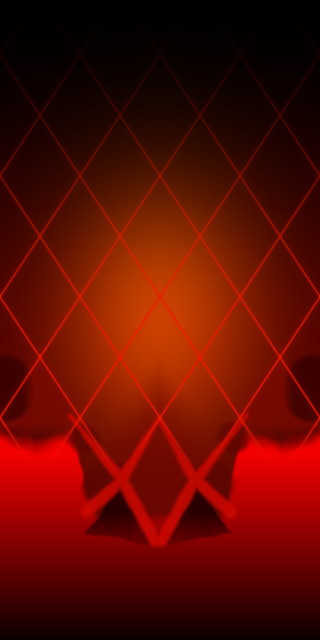
Give the GLSL for this background, as a Shadertoy shader.

```glsl
// A dark red backdrop with an orange glow behind a lattice of thin diamonds.
// Below, a bright red pool surrounds a pocket of crossing bands and dark fans,
// built from mirrored distance functions and slightly roughened by gradient noise.

const vec2 CELL = vec2(0.25, 0.378);
const vec2 LATTICE_ORIGIN = vec2(0.5, 1.4505);
const vec3 ORANGE = vec3(0.50, 0.255, 0.0);
const vec3 LINE_RED = vec3(0.95, 0.09, 0.0);
const vec3 PATCH_RED = vec3(0.47, 0.035, 0.0);
const vec3 DARK_RED = vec3(0.20, 0.0, 0.0);

vec2 hashGradient(vec2 cell) {
    float h = fract(sin(dot(cell, vec2(127.1, 311.7))) * 4375.85);
    return vec2(cos(6.2832 * h), sin(6.2832 * h));
}

float gradientNoise(vec2 p) {
    vec2 i = floor(p), f = fract(p);
    vec2 w = f * f * f * (f * (f * 6.0 - 15.0) + 10.0);
    vec2 e = vec2(1.0, 0.0);
    float low = mix(dot(hashGradient(i), f), dot(hashGradient(i + e), f - e), w.x);
    float high = mix(dot(hashGradient(i + e.yx), f - e.yx),
                     dot(hashGradient(i + e.xx), f - e.xx), w.x);
    return mix(low, high, w.y);
}

float segment(vec2 p, vec2 a, vec2 b) {
    vec2 pa = p - a, ba = b - a;
    return length(pa - ba * clamp(dot(pa, ba) / dot(ba, ba), 0.0, 1.0));
}

float edgeSide(vec2 p, vec2 a, vec2 b) {
    vec2 d = b - a;
    return dot(p - a, normalize(vec2(d.y, -d.x)));
}

// Negative inside; corners run counterclockwise
float triangle(vec2 p, vec2 a, vec2 b, vec2 c) {
    return max(edgeSide(p, a, b), max(edgeSide(p, b, c), edgeSide(p, c, a)));
}

float fill(float d, float softness) {
    return 1.0 - smoothstep(-softness, softness, d);
}

// Distances to the two families of diagonal lines
vec2 latticeDistance(vec2 p) {
    vec2 q = (p - LATTICE_ORIGIN) / CELL;
    vec2 s = vec2(q.x + q.y, q.x - q.y);
    return abs(fract(s + 0.5) - 0.5) / length(1.0 / CELL);
}

vec3 backdrop(vec2 p) {
    vec2 r = (p - vec2(0.5, 1.03)) / vec2(0.215, 0.285);
    float red = 0.32 * smoothstep(2.0, 0.8, p.y);
    return vec3(red, 0.0, 0.0) + ORANGE * exp(-0.5 * dot(r, r));
}

vec3 poolColor(float y) {
    return vec3(0.04 + 0.91 * clamp(y / 0.58, 0.0, 1.0), 0.0, 0.0);
}

void mainImage(out vec4 fragColor, in vec2 fragCoord) {
    vec2 p = fragCoord / iResolution.xy * vec2(1.0, 2.0);
    float pixel = 1.0 / iResolution.x;
    vec2 m = vec2(abs(p.x - 0.495), p.y);
    float rough = gradientNoise(p * 17.0) * 0.018;
    vec3 color = backdrop(p);

    // Red side panels with shaded lobes at the borders
    float panel = triangle(m, vec2(0.375, 0.88), vec2(0.23, 0.66), vec2(0.52, 0.66));
    color = mix(color, PATCH_RED, 0.85 * fill(panel + rough, 0.025));
    float lobe = length(m - vec2(0.49, 0.785)) - 0.105;
    color = mix(color, DARK_RED, 0.75 * fill(lobe, 0.012) * smoothstep(0.38, 0.43, m.x));

    // Dim interior of the central pocket
    float pocket = triangle(m, vec2(0.0, 0.78), vec2(-0.3, 0.36), vec2(0.3, 0.36));
    color = mix(color, vec3(0.43, 0.025, 0.0), 0.7 * fill(pocket, 0.08));

    // Pool surface, high at the sides and low in the pocket
    float surface = mix(0.38, 0.60, smoothstep(0.19, 0.27, m.x + rough));
    surface += 0.35 * abs(m.x - 0.385) * smoothstep(0.22, 0.28, m.x);
    float pool = fill(m.y - surface + rough, 0.032);
    color = mix(color, poolColor(p.y), pool);

    // Shadowed lobes beside the bands
    float sideLobe = length(m - vec2(0.17, 0.49)) - 0.066;
    float upperLobe = length(m - vec2(0.235, 0.63)) - 0.045;
    float lobes = fill(min(sideLobe, upperLobe) + rough, 0.014);
    color = mix(color, vec3(0.36, 0.02, 0.0), 0.8 * lobes);

    // Dark fans opening downward
    float fan = triangle(m, vec2(0.115, 0.49), vec2(0.02, 0.295), vec2(0.225, 0.335));
    float fanRed = mix(0.40, 0.17, smoothstep(0.29, 0.41, m.y));
    float streak = gradientNoise(vec2(m.x * 24.0, m.y * 9.0)) * 0.06;
    color = mix(color, vec3(fanRed + streak, 0.0, 0.0), fill(fan + rough * 0.5, 0.006));

    // Crossing bands that widen toward the pool
    float falling = min(segment(m, vec2(0.275, 0.70), vec2(0.115, 0.50)),
                        segment(m, vec2(0.115, 0.50), vec2(0.01, 0.31)));
    float rising = min(segment(m, vec2(0.0, 0.69), vec2(0.115, 0.50)),
                       segment(m, vec2(0.115, 0.50), vec2(0.225, 0.40)));
    float bandWidth = mix(0.019, 0.007, smoothstep(0.45, 0.69, p.y));
    float band = fill(min(falling, rising) - bandWidth + rough * 0.3, 0.009);
    color = mix(color, vec3(0.80, 0.03, 0.0), 0.85 * band);

    // Fine lattice, brighter toward the pool
    vec2 d = latticeDistance(p);
    float strength = mix(0.06, 0.85, smoothstep(1.95, 0.78, p.y));
    strength *= smoothstep(0.50, 0.70, p.y) * smoothstep(2.0, 1.75, p.y);
    vec2 core = 1.0 - smoothstep(vec2(0.0), vec2(0.0025 + pixel), d);
    vec2 halo = exp(-d / 0.007);
    float lines = max(core.x, core.y) * 0.75 + 0.22 * (halo.x + halo.y);
    color = mix(color, LINE_RED, clamp(lines * strength, 0.0, 1.0));

    fragColor = vec4(clamp(color, 0.0, 1.0), 1.0);
}
```
